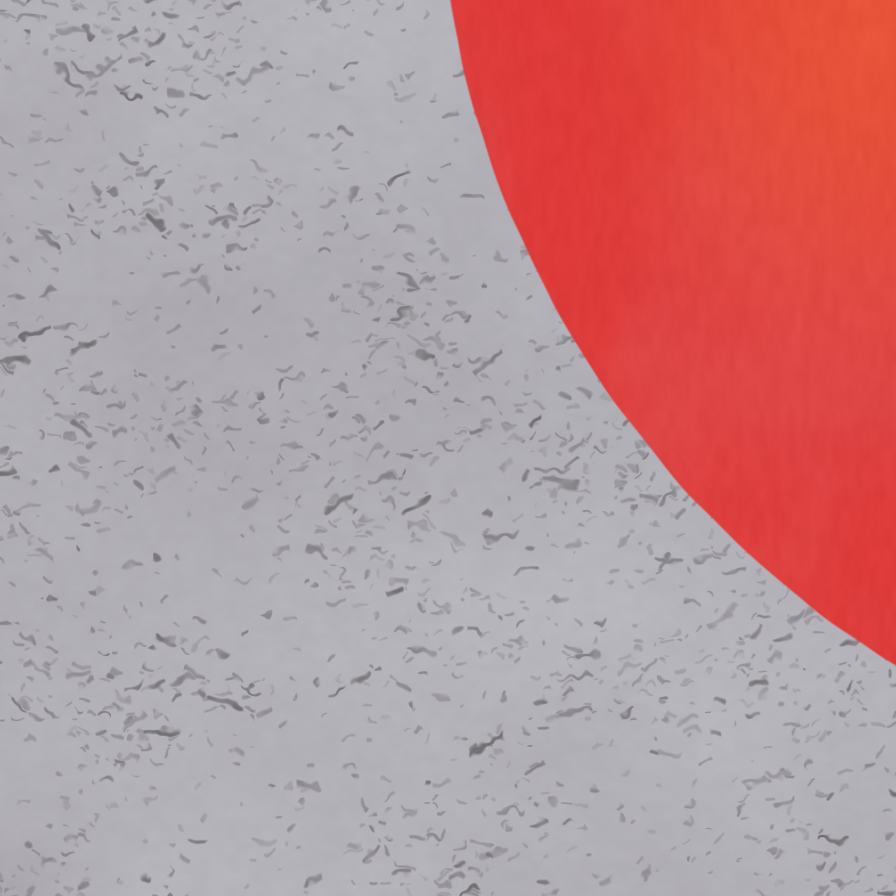
Give the GLSL for this texture, as a WebGL 2 fragment shader.

```glsl
#version 300 es
precision highp float;
// Pitted grey concrete with part of a large painted red disc at the upper right.
// Pits are short random strokes scattered on three jittered grids, thinned by
// noise into clusters; value noise adds stains to both concrete and paint.

#define DISC_CENTER vec2(1.5625, 1.1725)
#define DISC_RADIUS 1.0742
#define EDGE_SOFTNESS 0.0016
#define CONCRETE_LIGHT vec3(0.722, 0.714, 0.742)
#define CONCRETE_DARK vec3(0.650, 0.638, 0.668)
#define PIT_COLOR vec3(0.37, 0.36, 0.365)
#define PAINT_RED vec3(0.868, 0.225, 0.220)
#define PAINT_PALE vec3(0.870, 0.275, 0.275)
#define PAINT_ORANGE vec3(0.905, 0.330, 0.225)
#define PIT_STRENGTH 0.75

uniform vec2 u_resolution;
out vec4 outColor;

// Integer hash: two random values per lattice cell.
vec2 hash2(vec2 cell, float seed) {
    uvec3 v = uvec3(ivec3(cell, seed) + 1000);
    v = v * 1664525u + 1013904223u;
    v.x += v.y * v.z; v.y += v.z * v.x; v.z += v.x * v.y;
    v ^= v >> 16u;
    v.x += v.y * v.z; v.y += v.z * v.x;
    return vec2(v.xy >> 8u) / 16777216.0;
}

float noise(vec2 p, float seed) {
    vec2 i = floor(p), f = fract(p);
    f = f * f * (3.0 - 2.0 * f);
    float low = mix(hash2(i, seed).x, hash2(i + vec2(1, 0), seed).x, f.x);
    float high = mix(hash2(i + vec2(0, 1), seed).x, hash2(i + vec2(1, 1), seed).x, f.x);
    return mix(low, high, f.y);
}

float fbm(vec2 p, float seed) {
    float sum = 0.0, amplitude = 0.5;
    for (int i = 0; i < 4; i++) {
        sum += amplitude * noise(p, seed + float(i));
        p = p * 2.03 + 7.1;
        amplitude *= 0.5;
    }
    return sum / 0.9375;
}

// Darkness of one layer of strokes; sizes are in canvas units.
float pitLayer(vec2 p, float count, float len, float width, float fill, float seed) {
    vec2 base = floor(p * count);
    float dark = 0.0;
    for (int y = -1; y <= 1; y++)
    for (int x = -1; x <= 1; x++) {
        vec2 cell = base + vec2(x, y);
        vec2 jitter = hash2(cell, seed), shape = hash2(cell, seed + 1.0);
        vec2 kind = hash2(cell, seed + 2.0);
        vec2 center = (cell + jitter) / count;
        float cluster = smoothstep(0.25, 0.75, noise(center * vec2(9.0, 13.0), 40.0));
        if (kind.x > fill * (0.4 + 1.2 * cluster)) continue;

        // Strokes lean up to the right, more so toward the right side.
        float angle = mix(-0.15, 0.4, center.x) + (shape.x - 0.5) * 1.5;
        vec2 axis = vec2(cos(angle), sin(angle));
        float halfLen = len * mix(0.15, 1.0, shape.y * shape.y);
        vec2 d = p - center;
        d -= axis * clamp(dot(d, axis), -halfLen, halfLen);
        float radius = width * mix(0.6, 1.2, kind.y);
        float stroke = 1.0 - smoothstep(radius * 0.3, radius + 0.0015, length(d));
        dark = max(dark, stroke * mix(0.35, 1.0, fract(kind.y * 7.0)));
    }
    return dark;
}

vec3 concrete(vec2 p) {
    float stain = fbm(p * vec2(5.0, 6.0), 3.0) - 0.5;
    float grain = fbm(p * vec2(70.0, 90.0), 9.0) - 0.5;
    float light = 0.60 + 0.20 * smoothstep(0.0, 0.5, p.x) + 0.8 * stain + 0.35 * grain;
    light -= 0.35 * exp(-40.0 * dot(p - vec2(0.46, 0.66), p - vec2(0.46, 0.66)));
    light -= 0.25 * (1.0 - smoothstep(0.0, 0.12, length(p)));
    vec3 color = mix(CONCRETE_DARK, CONCRETE_LIGHT, clamp(light, -0.2, 1.3));

    // Wobble bends and breaks the strokes.
    vec2 wobble = vec2(noise(p * 110.0, 20.0), noise(p * 110.0, 21.0)) - 0.5;
    vec2 q = p + wobble * 0.010;
    float pits = 0.55 * pitLayer(q, 72.0, 0.005, 0.0020, 0.32, 50.0);
    pits = max(pits, 0.8 * pitLayer(q, 42.0, 0.011, 0.0027, 0.34, 60.0));
    pits = max(pits, pitLayer(q, 21.0, 0.020, 0.0034, 0.30, 70.0));
    pits *= 0.65 + 0.6 * noise(p * 90.0, 30.0);
    return mix(color, PIT_COLOR, PIT_STRENGTH * min(pits, 1.0));
}

vec3 paint(vec2 p) {
    float cloud = fbm(p * vec2(6.0, 5.0), 80.0);
    float brush = fbm(p * vec2(120.0, 45.0), 90.0) - 0.5;
    float pale = smoothstep(0.3, 0.7, cloud) * 0.7;
    pale += 0.4 * exp(-25.0 * dot(p - vec2(0.85, 0.61), p - vec2(0.85, 0.61)));
    vec3 color = mix(PAINT_RED, PAINT_PALE, min(pale, 1.0));
    float warm = 1.0 - smoothstep(0.0, 0.42, length((p - vec2(1.0, 0.98)) * vec2(1.0, 0.9)));
    return mix(color, PAINT_ORANGE, warm) + 0.035 * brush;
}

void main() {
    vec2 p = gl_FragCoord.xy / u_resolution;
    float soft = max(EDGE_SOFTNESS, 0.75 / u_resolution.y);
    float ripple = 0.002 * (noise(p * 25.0, 95.0) - 0.5);
    float disc = length(p - DISC_CENTER) - DISC_RADIUS + ripple;
    vec3 color = mix(paint(p), concrete(p), smoothstep(-soft, soft, disc));
    outColor = vec4(color, 1.0);
}
```
